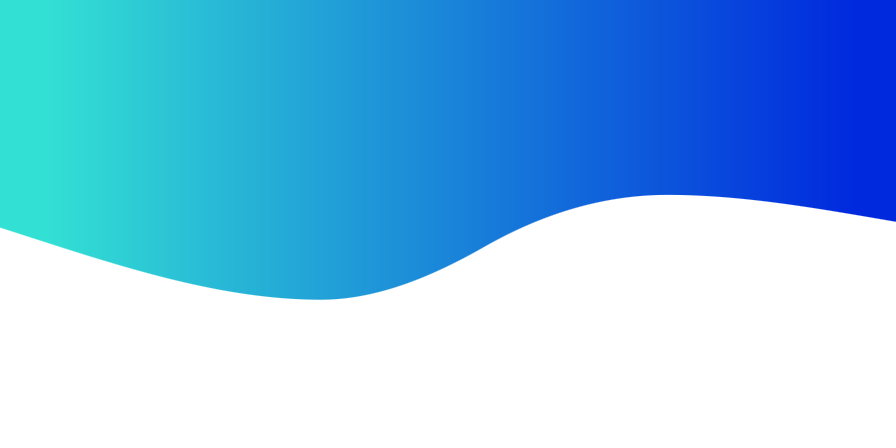
Write a WebGL 2 fragment shader that draws this background.

```glsl
#version 300 es
precision highp float;
// Turquoise-to-blue horizontal gradient above a white area with a smooth wavy edge.

uniform vec2 u_resolution;
out vec4 fragColor;

// Wave knots: x, y (in canvas heights) and slope
#define WAVE_LEFT   vec3(0.000, 0.492, -0.32)
#define WAVE_TROUGH vec3(0.716, 0.331, 0.0)
#define WAVE_MIDDLE vec3(1.081, 0.449, 0.57)
#define WAVE_CREST  vec3(1.490, 0.565, 0.0)
#define WAVE_RIGHT  vec3(2.000, 0.505, -0.17)

// Gradient colours and the span between its flat ends
#define TURQUOISE vec3(0.20, 0.88, 0.83)
#define BLUE      vec3(0.00, 0.16, 0.87)
#define WHITE     vec3(1.0)
#define GRADIENT_START 0.10
#define GRADIENT_END   1.91

// Cubic Hermite curve between two knots
float hermite(vec3 a, vec3 b, float x) {
    float span = b.x - a.x;
    float t = (x - a.x) / span;
    float s = 1.0 - t;
    float ease = t * t * (3.0 - 2.0 * t);
    return mix(a.y, b.y, ease) + span * t * s * (a.z * s - b.z * t);
}

// Height of the wavy edge at x
float waveHeight(float x) {
    if (x < WAVE_TROUGH.x) return hermite(WAVE_LEFT, WAVE_TROUGH, x);
    if (x < WAVE_MIDDLE.x) return hermite(WAVE_TROUGH, WAVE_MIDDLE, x);
    if (x < WAVE_CREST.x) return hermite(WAVE_MIDDLE, WAVE_CREST, x);
    return hermite(WAVE_CREST, WAVE_RIGHT, x);
}

void main() {
    // Canvas two units wide and one unit high
    vec2 p = gl_FragCoord.xy / u_resolution * vec2(2.0, 1.0);

    // Linear colour ramp from left to right
    float ramp = clamp((p.x - GRADIENT_START) / (GRADIENT_END - GRADIENT_START), 0.0, 1.0);
    vec3 gradient = mix(TURQUOISE, BLUE, ramp);

    // Smooth coverage of the area above the wave
    float above = p.y - waveHeight(p.x);
    float coverage = clamp(above / fwidth(above) + 0.5, 0.0, 1.0);

    fragColor = vec4(mix(WHITE, gradient, coverage), 1.0);
}
```
